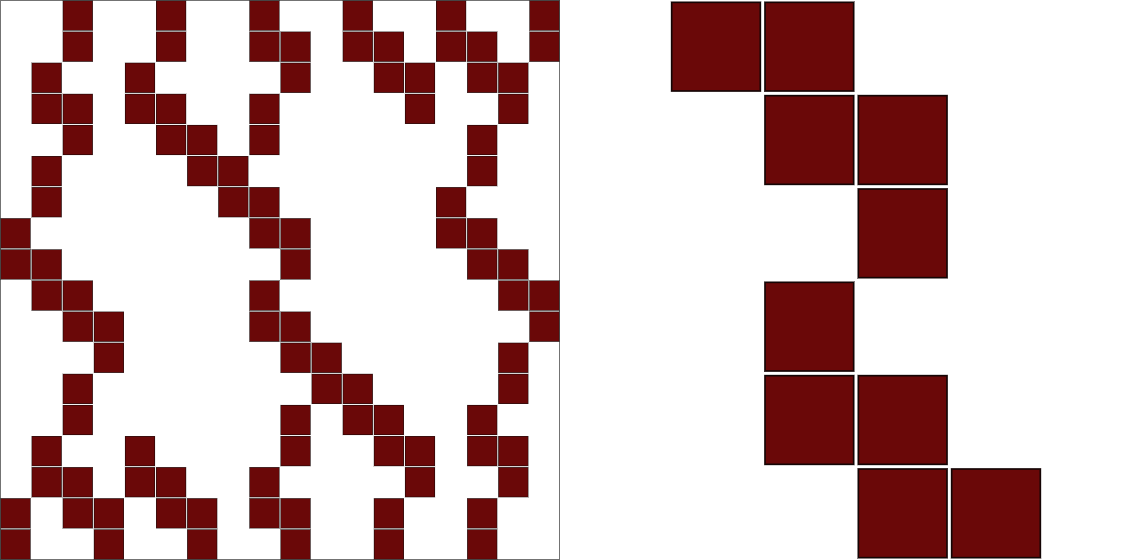
Left, the full canvas; right, a detail of the centre.
Give the GLSL for this pattern, as a Shadertoy shader.

```glsl
// Dark red squares on a white grid, stacked in pairs that form winding strands.
// Strands start on every third column and step down by a drift rule;
// a half turn about the centre supplies the lower half.
#define GRID 18
#define SPACING 3
#define GAP 0.016
#define OUTLINE 0.018
#define FRAME 0.020
#define PAPER vec3(1.0)
#define RED vec3(0.415, 0.030, 0.030)
#define INK vec3(0.08, 0.02, 0.02)
#define FRAME_INK vec3(0.12)

// True where a strand swerves left; elsewhere it drifts right.
bool swervesLeft(ivec2 site) {
    bool rightHalf = site.x >= GRID / 2;
    bool atDivide = site.x == GRID / 2 || site.x == GRID - 1;
    bool earlyLeft = site.y == 0 && site.x < GRID / 3;
    bool inBand = site.y >= (rightHalf ? 2 : 3) && site.y <= 5;
    bool inChannel = abs(site.x - GRID / 3) <= 1;
    return atDivide || earlyLeft || (inBand && !inChannel);
}

// Walks the strands of the upper half; each site fills two stacked cells.
bool onStrand(ivec2 cell) {
    const int deadEnd = GRID - 5;
    for (int start = SPACING - 1; start < GRID; start += SPACING) {
        ivec2 site = ivec2(start, 0);
        for (int i = 0; i < GRID / 2 && site.y < GRID / 2; i++) {
            int below = cell.y - site.y;
            if (cell.x == site.x && (below == 0 || below == 1)) return true;
            if (site.x == deadEnd) break;
            site += swervesLeft(site) ? ivec2(-1, 2) : ivec2(1, 1);
        }
    }
    return false;
}

// Distance inward from the sides of a box of the given size.
float insetDistance(vec2 p, float size) {
    vec2 d = min(p, size - p);
    return min(d.x, d.y);
}

// Box-filtered coverage of the region with positive distance.
float coverage(float distance, float pixel) {
    return clamp(0.5 + distance / pixel, 0.0, 1.0);
}

void mainImage(out vec4 fragColor, in vec2 fragCoord) {
    // Grid coordinates, rows counted from the top
    vec2 uv = fragCoord / iResolution.xy;
    vec2 p = vec2(uv.x, 1.0 - uv.y) * float(GRID);
    float pixel = float(GRID) / min(iResolution.x, iResolution.y);
    ivec2 cell = clamp(ivec2(floor(p)), ivec2(0), ivec2(GRID - 1));

    // Outlined square in each filled cell
    vec3 color = PAPER;
    if (onStrand(cell) || onStrand(GRID - 1 - cell)) {
        float inset = insetDistance(p - vec2(cell), 1.0);
        color = mix(color, INK, coverage(inset - GAP, pixel));
        color = mix(color, RED, coverage(inset - GAP - OUTLINE, pixel));
    }

    // Thin frame along the canvas edge
    float edge = insetDistance(p, float(GRID));
    color = mix(color, FRAME_INK, coverage(FRAME - edge, pixel));

    fragColor = vec4(color, 1.0);
}
```
